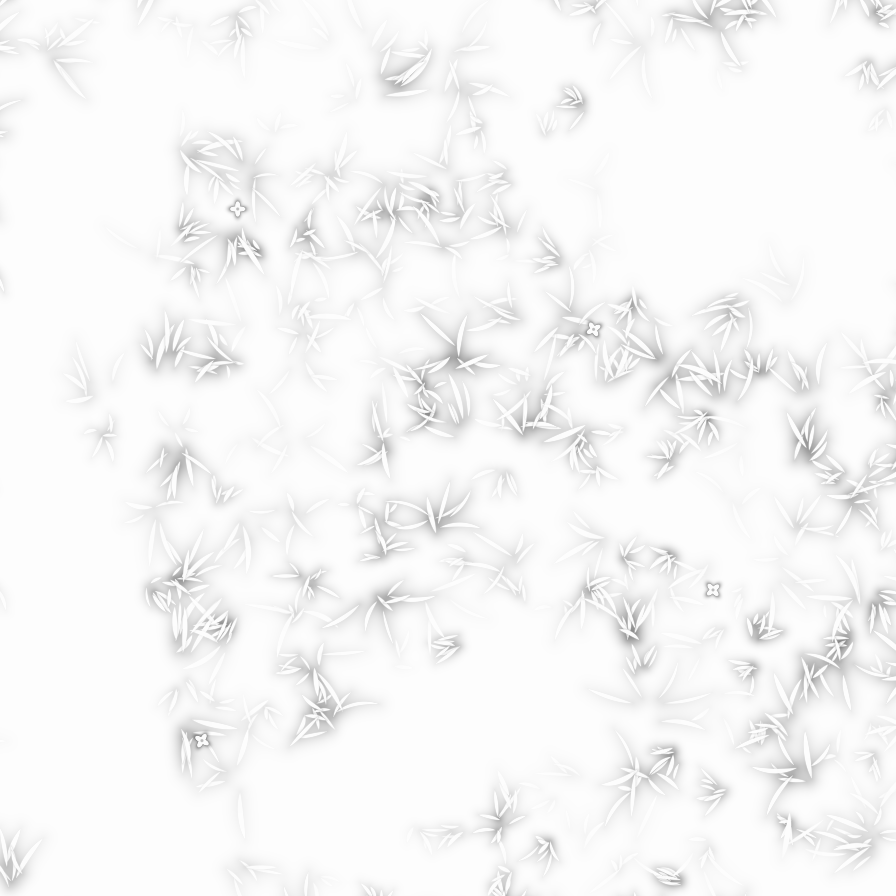
A WebGL 2 fragment shader for this texture map:

```glsl
#version 300 es
precision highp float;

uniform vec2 u_resolution;
out vec4 outColor;

#define BIG_GRID 13.0
#define SMALL_GRID 22.0
#define MAX_BLADES 7
#define BLADE_WIDTH 0.0032
#define SHADE 0.15
#define SHADE_REACH 0.026
#define SEAM_REACH 0.004
#define GROUND_TONE 0.992
#define BLADE_TONE 0.985
#define FLOWER_RADIUS 0.0085
#define PATCH_SCALE 6.0

const float TAU = 6.2831853;

// Shading state gathered while walking over all blades
struct Surface {
    float ground;
    float leaf;
    float cover;
};

vec3 hash3(vec2 p) {
    vec3 q = vec3(dot(p, vec2(127.1, 311.7)),
                  dot(p, vec2(269.5, 183.3)),
                  dot(p, vec2(419.2, 371.9)));
    return fract(sin(q) * 43758.5453);
}

float valueNoise(vec2 p) {
    vec2 i = floor(p), f = fract(p);
    f = f * f * (3.0 - 2.0 * f);
    float low = mix(hash3(i).x, hash3(i + vec2(1, 0)).x, f.x);
    float high = mix(hash3(i + vec2(0, 1)).x, hash3(i + vec2(1, 1)).x, f.x);
    return mix(low, high, f.y);
}

vec2 heading(float angle) {
    return vec2(cos(angle), sin(angle));
}

// x: distance to a bent, tapered blade; y: position from root to tip
vec2 bladeShape(vec2 p, vec2 dir, float len, float width, float bend) {
    vec2 q = vec2(dot(p, dir), dot(p, vec2(-dir.y, dir.x)));
    float t = clamp(q.x / len, 0.0, 1.0);
    float arch = 4.0 * t * (1.0 - t);
    float d = length(q - vec2(t * len, bend * len * arch));
    return vec2(d - width * pow(arch, 0.75), t);
}

float falloff(float d, float reach) {
    float k = clamp(1.0 - max(d, 0.0) / reach, 0.0, 1.0);
    return k * k * k;
}

// One tuft per cell, each a loose fan of blades
void addTufts(inout Surface s, vec2 uv, float grid, float share, float seed, float aa) {
    float size = 1.0 / grid;
    float reach = min(SHADE_REACH, 0.4 * size);
    vec2 home = floor(uv * grid);
    for (int k = 0; k < 9; k++) {
        vec2 cell = home + vec2(k % 3 - 1, k / 3 - 1);
        vec3 place = hash3(cell + seed);
        vec3 style = hash3(cell + seed + 57.3);
        float density = valueNoise(cell * size * PATCH_SCALE + 3.7);
        if (place.z > share * smoothstep(0.15, 0.6, density)) continue;

        vec2 centre = (cell + mix(vec2(0.2), vec2(0.8), place.xy)) * size;
        float depth = mix(0.15, 1.0, style.z * style.z) * mix(0.6, 1.3, density);
        float spread = mix(1.3, TAU, style.y * style.y);
        int count = 3 + int(style.z * float(MAX_BLADES - 2));

        for (int i = 0; i < MAX_BLADES; i++) {
            if (i >= count) break;
            vec2 key = cell + seed + float(i) * vec2(13.7, 7.9);
            vec3 a = hash3(key + 19.1), b = hash3(key + 83.6);
            float fan = (float(i) + 0.5) / float(count) - 0.5;
            vec2 dir = heading(style.x * TAU + fan * spread + (a.x - 0.5) * 0.7);
            vec2 root = centre + dir * 0.1 * size + (a.yz - 0.5) * 0.36 * size;
            float len = size * mix(0.3, 0.72, b.x);
            float width = BLADE_WIDTH * mix(0.6, 1.05, b.y) * mix(0.6, 1.0, len / 0.05);

            vec2 blade = bladeShape(uv - root, dir, len, width, (b.z - 0.5) * 0.2);
            float rootWeight = mix(1.0, 0.45, blade.y);
            float mask = smoothstep(aa, -aa, blade.x);
            s.ground *= 1.0 - SHADE * depth * rootWeight * falloff(blade.x, reach);
            s.leaf *= 1.0 - 0.16 * depth * falloff(blade.x, SEAM_REACH);
            s.leaf = mix(s.leaf, BLADE_TONE + 0.012 * blade.y, mask);
            s.cover = max(s.cover, mask);
        }
    }
}

// Sparse four-petal flowers with a dark rim and heart
float addFlower(float tone, vec2 uv, float aa) {
    vec2 cell = floor(uv * 2.0);
    vec3 r = hash3(cell + 31.4);
    vec2 p = uv - (cell + mix(vec2(0.15), vec2(0.85), r.xy)) * 0.5;
    float dist = length(p);
    float angle = atan(p.y, p.x) + r.z * TAU;
    float d = dist - FLOWER_RADIUS * (0.75 + 0.25 * cos(4.0 * angle));
    tone *= 1.0 - 0.4 * falloff(d, 0.009);
    tone = mix(tone, BLADE_TONE, smoothstep(aa, -aa, d));
    return tone * (1.0 - 0.25 * smoothstep(0.0025, 0.0008, dist));
}

void main() {
    vec2 uv = gl_FragCoord.xy / u_resolution.y;
    float aa = 0.8 / u_resolution.y;

    Surface s = Surface(GROUND_TONE, BLADE_TONE, 0.0);
    addTufts(s, uv, SMALL_GRID, 0.4, 211.0, aa);
    addTufts(s, uv, BIG_GRID, 0.95, 0.0, aa);

    float tone = mix(s.ground, s.leaf, s.cover);
    outColor = vec4(vec3(addFlower(tone, uv, aa)), 1.0);
}
```
